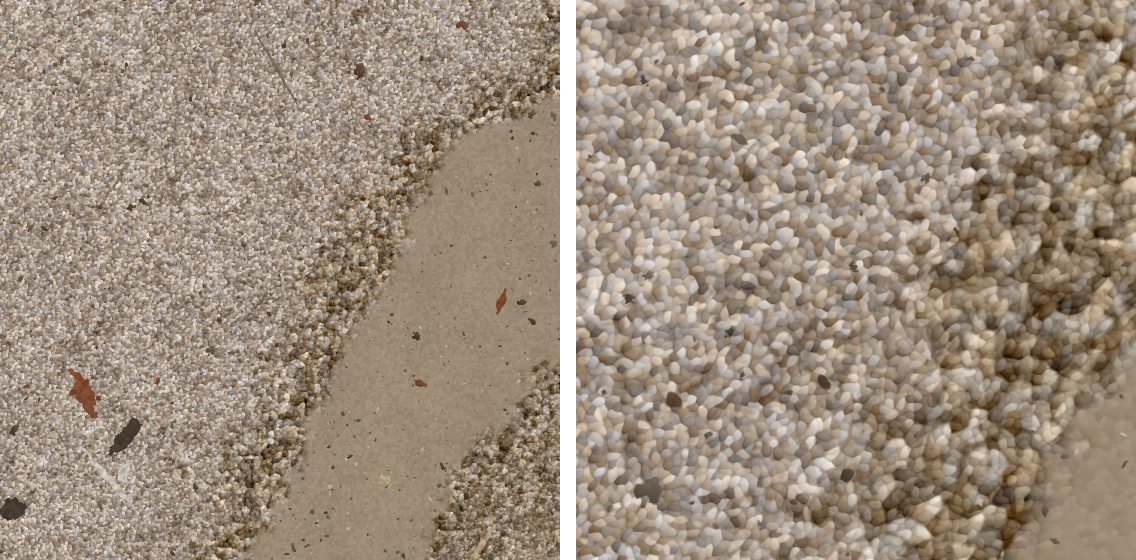
Left, the full canvas; right, a detail of the centre.
Write a Shadertoy shader that draws this texture.

```glsl
// Beach ground: pale gritty sand, a diagonal belt of coarse shell gravel and
// a smooth silt channel, strewn with specks, pebbles and plant litter.
// Grains are soft Voronoi cells; zones and patches come from gradient noise.

const vec3 PALE_SAND = vec3(0.675, 0.621, 0.570);
const vec3 GRAVEL    = vec3(0.585, 0.520, 0.440);
const vec3 SILT      = vec3(0.606, 0.538, 0.455);
const vec3 DARK_BITS = vec3(0.23, 0.19, 0.15);
const vec3 SHELL     = vec3(0.79, 0.76, 0.72);
const vec3 RUST      = vec3(0.46, 0.25, 0.15);
const vec3 STRAW     = vec3(0.72, 0.62, 0.50);
const vec2 LIGHT_DIR = vec2(0.6, 0.8);
const float FINE_CELLS   = 185.0;  // grains across the canvas
const float COARSE_CELLS = 92.0;
const float FINE_CONTRAST   = 0.36;
const float COARSE_CONTRAST = 0.42;
const float GRAIN_SHARPNESS = 17.0;
const float EDGE = 0.0012;         // softness of debris outlines

vec3 hash3(vec2 p) {
    vec3 q = fract(p.xyx * vec3(0.1031, 0.1030, 0.0973));
    q += dot(q, q.yxz + 33.33);
    return fract((q.xxy + q.yzz) * q.zyx);
}

vec2 rotate(vec2 p, float angle) {
    float c = cos(angle), s = sin(angle);
    return vec2(c * p.x + s * p.y, c * p.y - s * p.x);
}

float corner(vec2 cell, vec2 offset, vec2 f) {
    float angle = 6.2832 * hash3(cell + offset).x;
    return dot(vec2(cos(angle), sin(angle)), f - offset);
}

float gradientNoise(vec2 p) {
    vec2 i = floor(p), f = p - i;
    vec2 u = f * f * f * (f * (f * 6.0 - 15.0) + 10.0);
    return mix(mix(corner(i, vec2(0, 0), f), corner(i, vec2(1, 0), f), u.x),
               mix(corner(i, vec2(0, 1), f), corner(i, vec2(1, 1), f), u.x), u.y);
}

float fbm(vec2 p) {
    float sum = 0.0, amp = 0.7;
    for (int i = 0; i < 4; i++) {
        sum += amp * gradientNoise(p);
        p = rotate(p, 0.6) * 2.1 + 17.0;
        amp *= 0.55;
    }
    return sum;
}

// x: grain tone with relief, y: hue variation, z: depth of the gap
vec3 grains(vec2 p) {
    vec2 cell = floor(p), f = p - cell;
    vec2 sum = vec2(0.0);
    float total = 0.0001;
    for (int y = -1; y <= 1; y++)
    for (int x = -1; x <= 1; x++) {
        vec2 o = vec2(x, y);
        vec3 place = hash3(cell + o), look = hash3(cell + o + 57.0);
        vec2 d = f - o - place.xy;
        vec2 e = rotate(d, 0.7 + 2.4 * (look.z - 0.5)) * vec2(0.78, 1.3);
        float w = exp(-GRAIN_SHARPNESS * dot(e, e));
        sum += w * vec2(look.x - 0.5 + 0.35 * dot(d, LIGHT_DIR), look.y - 0.5);
        total += w;
    }
    float gap = smoothstep(0.16, 0.5, -log(total) / GRAIN_SHARPNESS);
    return vec3(sum / total, gap);
}

// x: silt channel, y: gravel, z: signed distance past the channel's right bank
vec3 zones(vec2 p) {
    float ragged = 0.06 * fbm(p * 9.0) + 0.025 * gradientNoise(p * 48.0);
    float left = p.x - 0.43 - 0.49 * p.y - 0.17 * smoothstep(0.72, 0.87, p.y) + ragged;
    float right = p.x - 0.77 - 0.3 * p.y - p.y * p.y + 1.4 * ragged;
    float silt = smoothstep(-0.012, 0.03, left) * (1.0 - smoothstep(-0.04, 0.03, right));
    return vec3(silt, smoothstep(-0.2, -0.04, left + ragged), right);
}

// One randomly turned oval per cell, kept with a chance set by its zone
void scatter(inout vec3 col, vec2 p, float cells, float sandChance, float siltChance,
             float size, vec3 tintA, vec3 tintB) {
    vec2 q = p * cells, cell = floor(q);
    for (int y = -1; y <= 1; y++)
    for (int x = -1; x <= 1; x++) {
        vec2 id = cell + vec2(x, y);
        vec3 place = hash3(id + cells * 3.0), look = hash3(id + cells * 5.0 + 91.0);
        vec2 center = id + 0.1 + 0.8 * place.xy;
        if (place.z > mix(sandChance, siltChance, zones(center / cells).x)) continue;
        vec2 d = q - center;
        vec2 e = rotate(d, 6.2832 * look.x) / vec2(1.0, mix(0.35, 0.9, look.y));
        float radius = size * mix(0.4, 1.0, look.z * look.z);
        float dist = length(e) - radius * (1.0 + 0.9 * gradientNoise(d * 1.6 / size + id));
        float soft = EDGE * cells;
        vec3 tint = mix(tintA, tintB, place.z * 37.0 - floor(place.z * 37.0));
        tint += 0.08 * dot(d, LIGHT_DIR) / size;
        col = mix(col, tint, 0.88 * smoothstep(soft, -soft, dist));
    }
}

// Tapered, ragged sliver from a to b
void sliver(inout vec3 col, vec2 p, vec2 a, vec2 b, float width, vec3 tint) {
    p += width * 0.8 * vec2(fbm(p * 45.0), fbm(p * 45.0 + 31.0));
    float t = clamp(dot(p - a, b - a) / dot(b - a, b - a), 0.0, 1.0);
    float dist = length(p - mix(a, b, t)) - width * (1.0 - 0.7 * abs(2.0 * t - 1.0));
    tint *= 1.0 + 0.35 * gradientNoise(p * 110.0);
    col = mix(col, tint, 0.9 * smoothstep(EDGE, -EDGE, dist));
}

void mainImage(out vec4 fragColor, in vec2 fragCoord) {
    vec2 p = fragCoord / iResolution.y;
    vec3 zone = zones(p);
    vec3 fine = grains(p * FINE_CELLS), coarse = grains(p * COARSE_CELLS + 40.0);

    // Ground colour, grain tone and patches
    float patches = fbm(p * 11.0);
    float coarseness = zone.y * (1.0 - 0.6 * smoothstep(0.0, 0.1, zone.z));
    float tone = FINE_CONTRAST * fine.x * (1.0 - 0.35 * coarseness) - 0.09 * fine.z;
    tone += coarse.x * mix(0.12, COARSE_CONTRAST, coarseness) - 0.1 * coarse.z * coarseness;
    tone += 0.09 * patches - 0.14 * smoothstep(0.12, 0.5, fbm(rotate(p, 0.8) * vec2(22.0, 34.0)));
    float bank = zone.z / 0.04;
    tone -= 0.16 * exp(-bank * bank) * smoothstep(-0.1, 0.3, fbm(p * 26.0));
    vec3 col = mix(PALE_SAND, GRAVEL, zone.y) + tone * vec3(0.95, 1.0, 1.04);
    col += mix(fine.y, coarse.y, coarseness) * vec3(0.06, 0.0, -0.08);
    vec3 silt = SILT + 0.035 * patches + 0.06 * fine.x + 0.02 * gradientNoise(p * 90.0);
    col = mix(col, silt, zone.x);

    // Scattered specks, pebbles and litter
    scatter(col, p, 78.0, 0.05, 0.13, 0.26, DARK_BITS, GRAVEL * 0.75);
    scatter(col, p, 62.0, 0.04, 0.07, 0.28, SHELL, STRAW);
    scatter(col, p, 33.0, 0.04, 0.10, 0.28, DARK_BITS, GRAVEL * 0.7);
    scatter(col, p, 15.0, 0.10, 0.05, 0.19, DARK_BITS, RUST);

    // Larger single pieces: leaves, clumps, twigs and a pebble
    sliver(col, p, vec2(0.132, 0.335), vec2(0.170, 0.255), 0.019, RUST);
    sliver(col, p, vec2(0.888, 0.440), vec2(0.902, 0.483), 0.007, RUST);
    sliver(col, p, vec2(0.200, 0.192), vec2(0.245, 0.245), 0.017, DARK_BITS);
    sliver(col, p, vec2(0.000, 0.085), vec2(0.045, 0.095), 0.020, DARK_BITS);
    sliver(col, p, vec2(0.147, 0.200), vec2(0.240, 0.092), 0.006, SHELL);
    sliver(col, p, vec2(0.215, 0.140), vec2(0.228, 0.175), 0.010, SHELL);
    sliver(col, p, vec2(0.840, 0.000), vec2(0.885, 0.062), 0.006, STRAW);
    sliver(col, p, vec2(0.455, 0.945), vec2(0.535, 0.805), 0.003, GRAVEL * 0.75);
    sliver(col, p, vec2(0.676, 0.142), vec2(0.694, 0.146), 0.014, STRAW);

    fragColor = vec4(clamp(col, 0.0, 1.0), 1.0);
}
```
